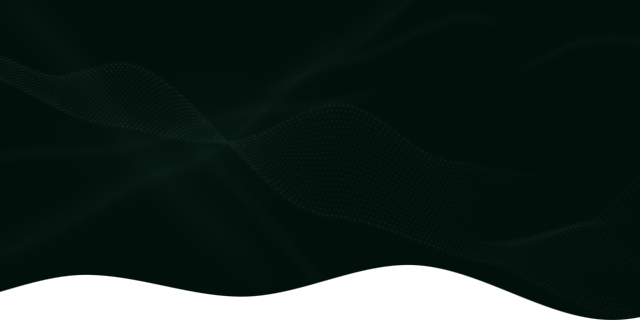
This background is drawn by a WebGL 2 fragment shader. Its source:

```glsl
#version 300 es
precision highp float;

uniform vec2 u_resolution;
out vec4 outColor;

const vec3 BASE = vec3(0.006, 0.063, 0.045);
const vec3 MIST = vec3(0.034, 0.050, 0.045);
const vec3 DOT = vec3(0.080, 0.105, 0.095);
const vec3 SHORE = vec3(1.0);
const float COLUMN_GAP = 0.0145;
const float DOT_RADIUS = 0.0030;
const float EDGE_WIDTH = 0.022;
const float ROWS = 22.0;

float hash(vec2 p) {
    return fract(sin(dot(p, vec2(127.1, 311.7))) * 43758.5453);
}

float ramp(float a, float b, float x) {
    return smoothstep(a, b, x);
}

// Soft window along x
float span(float a, float b, float fade, float x) {
    return ramp(a - fade, a + fade, x) * (1.0 - ramp(b - fade, b + fade, x));
}

// Height of the white hills
float shoreHeight(float x) {
    return 0.040 + 0.101 * ramp(-0.25, 0.268, x) - 0.068 * ramp(0.268, 0.755, x)
        + 0.099 * ramp(0.755, 1.276, x) - 0.172 * ramp(1.276, 1.914, x)
        + 0.070 * ramp(1.914, 2.30, x);
}

// Rim that falls from the upper left to the lower middle
float fallingRim(float x) {
    return 0.85 - 0.09 * ramp(-0.10, 0.20, x) + 0.045 * ramp(0.16, 0.39, x)
        - 0.485 * ramp(0.37, 1.04, x) - 0.15 * ramp(1.0, 1.60, x);
}

// Rim that dips, then crests right of the centre
float crestingRim(float x) {
    return 0.77 - 0.16 * ramp(-0.10, 0.35, x) - 0.055 * ramp(0.30, 0.65, x)
        + 0.125 * ramp(0.70, 1.06, x) - 0.18 * ramp(1.06, 1.42, x)
        - 0.04 * ramp(1.38, 1.65, x);
}

// Dotted sheet stretched between two heights; its rims are brighter
float sheet(vec2 p, float a, float b) {
    float low = min(a, b);
    float high = max(a, b);
    float gap = max((high - low) / ROWS, 0.0045);
    float row = (p.y - a) / gap;
    float column = p.x / COLUMN_GAP + 0.5 * mod(floor(row), 2.0);
    vec2 cell = vec2(floor(column), floor(row));
    vec2 offset = (fract(vec2(column, row)) - 0.5) * vec2(COLUMN_GAP, gap);
    float dots = exp(-dot(offset, offset) / (DOT_RADIUS * DOT_RADIUS));
    dots *= 0.65 + 0.5 * hash(cell);
    float inside = ramp(low - 0.008, low + 0.004, p.y)
        * (1.0 - ramp(high - 0.004, high + 0.008, p.y));
    float rim = exp(-abs(p.y - a) / EDGE_WIDTH) + exp(-abs(p.y - b) / EDGE_WIDTH);
    return inside * (dots * (0.34 + 0.42 * rim) + 0.10 * rim);
}

// Blurred thread of light around a height
float wisp(float y, float height, float width) {
    float d = (y - height) / width;
    return exp(-d * d);
}

float mist(vec2 p) {
    float x = p.x;
    float rising = 0.21 + 0.29 * ramp(-0.1, 0.65, x) + 0.36 * ramp(0.55, 1.12, x)
        + 0.20 * ramp(1.05, 1.38, x);
    float m = 0.30 * wisp(p.y, rising, 0.045) * span(0.0, 1.3, 0.15, x);
    m += 0.18 * wisp(p.y, rising - 0.015, 0.013);
    // Threads crossing the left half
    float descent = 1.02 - 1.08 * x + 0.03 * sin(9.0 * x);
    m += 0.30 * wisp(p.y, descent, 0.075) * span(0.0, 0.78, 0.12, x);
    float level = 0.51 + 0.19 * ramp(0.05, 1.2, x) + 0.012 * sin(11.0 * x);
    m += 0.30 * wisp(p.y, level, 0.016) * span(-0.1, 1.12, 0.12, x);
    float tail = 0.55 - 0.9 * (x - 0.60) - 0.5 * (x - 0.60) * (x - 0.60);
    m += 0.25 * wisp(p.y, tail, 0.035) * span(0.60, 1.03, 0.06, x);
    // Threads in the upper right
    float upper = 0.72 + 0.09 * ramp(0.8, 1.1, x) + 0.14 * ramp(1.05, 1.48, x)
        - 0.03 * ramp(1.46, 1.60, x);
    m += 0.30 * wisp(p.y, upper, 0.016) * span(0.85, 1.54, 0.08, x);
    float far = 0.79 + 0.075 * ramp(1.58, 1.82, x) + 0.012 * sin(14.0 * x);
    m += 0.30 * wisp(p.y, far, 0.013) * span(1.66, 2.2, 0.08, x);
    // Glow where the sheets meet
    vec2 d = (p - vec2(0.66, 0.57)) / vec2(0.34, 0.14);
    return m + 0.28 * exp(-dot(d, d));
}

void main() {
    vec2 p = gl_FragCoord.xy / u_resolution.y;
    float x = p.x;

    // Large folded sheet and the smaller one at the lower right
    float mesh = sheet(p, fallingRim(x), crestingRim(x)) * (1.0 - 0.85 * ramp(1.25, 1.72, x));
    float upper = 0.245 + 0.06 * ramp(1.55, 1.88, x) + 0.17 * ramp(1.82, 2.05, x);
    float lower = 0.20 - 0.20 * ramp(1.40, 2.0, x);
    mesh += 0.55 * sheet(p, lower, upper) * ramp(1.40, 1.62, x);
    float ridge = 0.235 + 0.07 * ramp(1.56, 1.88, x);
    mesh += 0.20 * wisp(p.y, ridge, 0.010) * span(1.58, 1.88, 0.07, x);

    vec3 color = BASE + MIST * mist(p) + DOT * mesh;

    // White hills, smoothed across their slope
    float edge = p.y - shoreHeight(x);
    float blur = 0.75 * fwidth(edge);
    color = mix(SHORE, color, smoothstep(-blur, blur, edge));
    outColor = vec4(color, 1.0);
}
```
